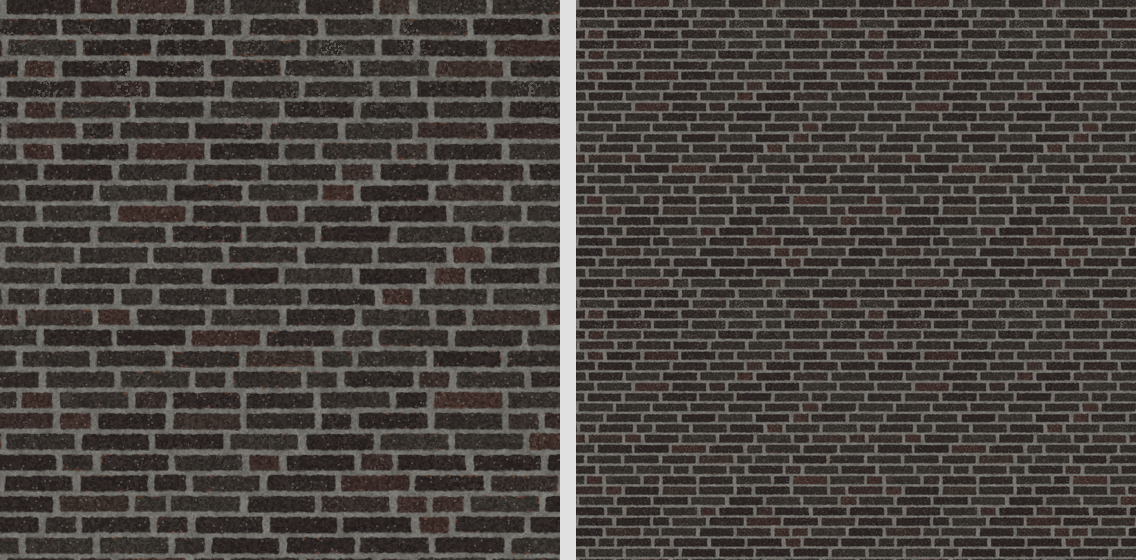
Left: one tile. Right: repeated 2 by 2.
Write a Shadertoy shader that draws this texture.

```glsl
const float TAU = 6.2831853;
const float ROWS = 27.0;
const float UNITS = 15.0; // header widths across; a stretcher takes two

float hash(vec2 p) {
    vec3 q = fract(p.xyx * vec3(0.1031, 0.1030, 0.0973));
    q += dot(q, q.yzx + 33.33);
    return fract((q.x + q.y) * q.z);
}

// Wrapping cellular noise: distance to nearest point, random value of its cell
vec2 cellular(vec2 uv, float cells) {
    vec2 p = uv * cells, base = floor(p);
    vec2 nearest = vec2(9.0, 0.0);
    for (int j = -1; j <= 1; j++)
    for (int i = -1; i <= 1; i++) {
        vec2 cell = base + vec2(i, j);
        vec2 id = mod(cell, cells);
        vec2 point = cell + vec2(hash(id + 3.7), hash(id + 91.3));
        float dist = length(p - point);
        if (dist < nearest.x) nearest = vec2(dist, hash(id + 47.1));
    }
    return nearest;
}

// Wrapping layered sines with whole frequencies, each layer bending the next
float waves(vec2 uv, float freq) {
    float sum = 0.0, amp = 0.5;
    for (int i = 0; i < 4; i++) {
        float angle = 2.4 * float(i) + 0.7;
        vec2 k = floor(freq * vec2(cos(angle), sin(angle)) + 0.5);
        sum += amp * sin(TAU * dot(k, uv) + 5.0 * angle + 3.0 * sum);
        amp *= 0.7;
        freq *= 1.6;
    }
    return sum;
}

float roundedBox(vec2 p, vec2 halfSize, float radius) {
    vec2 q = abs(p) - halfSize + radius;
    return length(max(q, 0.0)) + min(max(q.x, q.y), 0.0) - radius;
}

// Walks along a course with one or three headers: local x, length, index
vec3 findBrick(float u, float row) {
    bool threeHeaders = hash(vec2(row, 3.0)) > 0.48;
    int second = 2 + int(3.0 * hash(vec2(row, 11.0)));
    int third = 5 + int(3.0 * hash(vec2(row, 19.0)));
    float start = 0.0;
    for (int i = 0; i < 9; i++) {
        bool header = i == 0 || (threeHeaders && (i == second || i == third));
        float len = header ? 1.0 : 2.0;
        if (u < start + len) return vec3(u - start - 0.5 * len, len, float(i));
        start += len;
    }
    return vec3(0.0, 2.0, 8.0);
}

vec3 brickColor(vec2 id, float len, float d, float frost, vec2 grain, vec2 spots) {
    vec3 color = mix(vec3(0.165, 0.138, 0.134), vec3(0.210, 0.192, 0.176), hash(id + 5.0));
    float redness = smoothstep(len < 1.5 ? 0.45 : 0.8, 1.0, hash(id + 23.0));
    color = mix(color, vec3(0.255, 0.180, 0.162), 0.8 * redness);
    color *= 0.78 + 0.44 * grain.y;
    // Pale specks, lime bloom and chipped orange edges
    float speck = step(0.93, spots.y) * smoothstep(0.45, 0.1, spots.x);
    color = mix(color, vec3(0.50, 0.49, 0.47), 0.5 * speck);
    color = mix(color, vec3(0.43, 0.42, 0.40), frost * smoothstep(0.45, 1.0, grain.y));
    float chip = step(0.86, spots.y) * step(0.6, hash(id + 61.0)) * smoothstep(-0.005, -0.001, d);
    color = mix(color, vec3(0.43, 0.24, 0.17), 0.65 * chip);
    return mix(color, vec3(0.34, 0.33, 0.31), 0.4 * smoothstep(-0.002, 0.0, d));
}

vec3 mortarColor(float d, float side, float stain, vec2 grain) {
    float tone = 0.5 + 0.55 * (grain.y - 0.5) + 0.22 * stain;
    vec3 color = mix(vec3(0.365, 0.355, 0.335), vec3(0.515, 0.510, 0.490), clamp(tone, 0.0, 1.0));
    float shadow = smoothstep(0.0025, 0.0, d) * smoothstep(0.0, -0.012, side);
    return color * (1.0 - 0.16 * shadow);
}

void mainImage(out vec4 fragColor, in vec2 fragCoord) {
    vec2 uv = fragCoord / iResolution.xy;
    float pixel = 1.0 / iResolution.y;
    vec2 grain = cellular(uv, 250.0);
    vec2 spots = cellular(uv, 150.0);
    vec2 lumps = cellular(uv, 96.0);

    // Courses alternate by half a header, with one repeated step
    float v = mod(uv.y * ROWS - 0.2, ROWS);
    float row = floor(v);
    float shifted = mod(row + step(7.0, row), 2.0);
    float offset = floor(UNITS * hash(vec2(row, 7.0))) + 0.55 - 0.45 * shifted;
    offset += 0.1 * (hash(vec2(row, 29.0)) - 0.5);
    vec3 brick = findBrick(mod(uv.x * UNITS - offset, UNITS), row);
    vec2 id = vec2(brick.z, row);

    // Brick outline with small shifts, tilt and a crumbled edge
    vec2 random = vec2(hash(id + 31.0), hash(id + 73.0)) - 0.5;
    vec2 local = vec2(brick.x / UNITS, (fract(v) - 0.5) / ROWS) - random * vec2(0.003, 0.0015);
    local.y += local.x * 0.02 * (hash(id + 13.0) - 0.5);
    vec2 halfSize = vec2(0.5 * brick.y / UNITS - 0.0060, 0.0141) + random.yx * vec2(0.002, 0.001);
    float d = roundedBox(local, halfSize, 0.0035 + 0.002 * random.x);
    d += 0.0028 * (lumps.x - 0.45) + 0.0007 * waves(uv, 34.0);

    // Bloom gathers on the upper courses
    float band = smoothstep(0.72, 0.9, uv.y) * (1.0 - smoothstep(0.94, 1.0, uv.y));
    float frost = (0.12 + 0.5 * band) * smoothstep(-0.3, 0.8, waves(uv, 9.0)) * (0.4 + hash(id + 83.0));

    vec3 face = brickColor(id, brick.y, d, frost, grain, spots);
    vec3 mortar = mortarColor(d, local.y, waves(uv, 14.0), grain);
    fragColor = vec4(mix(face, mortar, smoothstep(-pixel, pixel, d)), 1.0);
}
```
